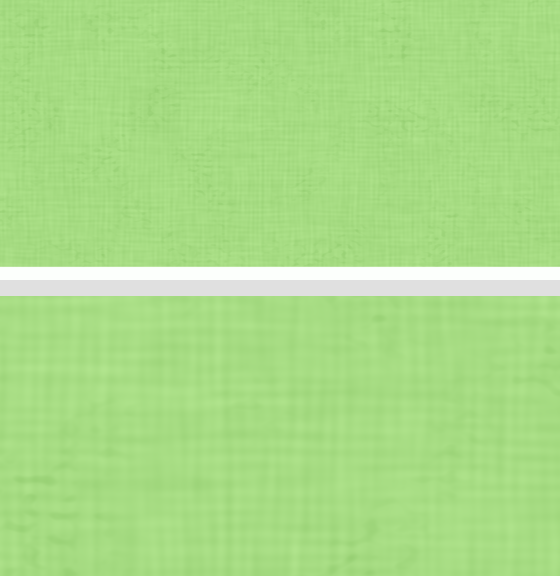
Top, the full canvas; bottom, a detail of the centre.
Give the GLSL for this texture, as a Shadertoy shader.

```glsl
vec2 gradientAt(vec2 cell) {
    vec3 h = fract(cell.xyx * vec3(0.1031, 0.1030, 0.0973));
    h += dot(h, h.yzx + 33.33);
    float angle = 6.2832 * fract((h.x + h.y) * h.z);
    return vec2(cos(angle), sin(angle));
}

float gradientNoise(vec2 p) {
    vec2 cell = floor(p), f = fract(p);
    vec2 u = f * f * f * (f * (f * 6.0 - 15.0) + 10.0);
    float a = dot(gradientAt(cell), f);
    float b = dot(gradientAt(cell + vec2(1, 0)), f - vec2(1, 0));
    float c = dot(gradientAt(cell + vec2(0, 1)), f - vec2(0, 1));
    float d = dot(gradientAt(cell + vec2(1, 1)), f - vec2(1, 1));
    return mix(mix(a, b, u.x), mix(c, d, u.x), u.y);
}

// Threads running along y, uneven in width and tone
float threads(vec2 p) {
    float wobble = 0.8 * gradientNoise(p * vec2(9.0, 5.0));
    float weave = sin(6.2832 * (p.x * 56.0 + wobble));
    float longStreaks = gradientNoise(p * vec2(75.0, 3.5));
    float shortStreaks = gradientNoise(p * vec2(90.0, 17.0) + 31.0);
    return 0.2 * weave + 0.8 * longStreaks + 0.65 * shortStreaks;
}

void mainImage(out vec4 fragColor, in vec2 fragCoord) {
    vec2 p = fragCoord / iResolution.y;

    // Crossed warp and weft
    float cloth = threads(p + 3.0) + threads(p.yx + 17.0);

    // Dark snags gathered in soft patches
    float patches = smoothstep(-0.15, 0.4, gradientNoise(p * 6.0 + 50.0));
    float snags = smoothstep(0.05, 0.45, gradientNoise(p * vec2(42.0, 68.0) + 70.0));
    float blotches = gradientNoise(p * 4.0 + 90.0);
    float tone = 0.026 * cloth - 0.035 * patches * snags + 0.012 * blotches;

    vec3 green = vec3(0.652, 0.862, 0.512) + tone * vec3(1.05, 0.85, 1.05);

    // Plain white hem along the bottom
    float hem = 1.0 - smoothstep(0.044, 0.05, p.y);
    fragColor = vec4(mix(green, vec3(0.99, 1.0, 0.99), hem), 1.0);
}
```
